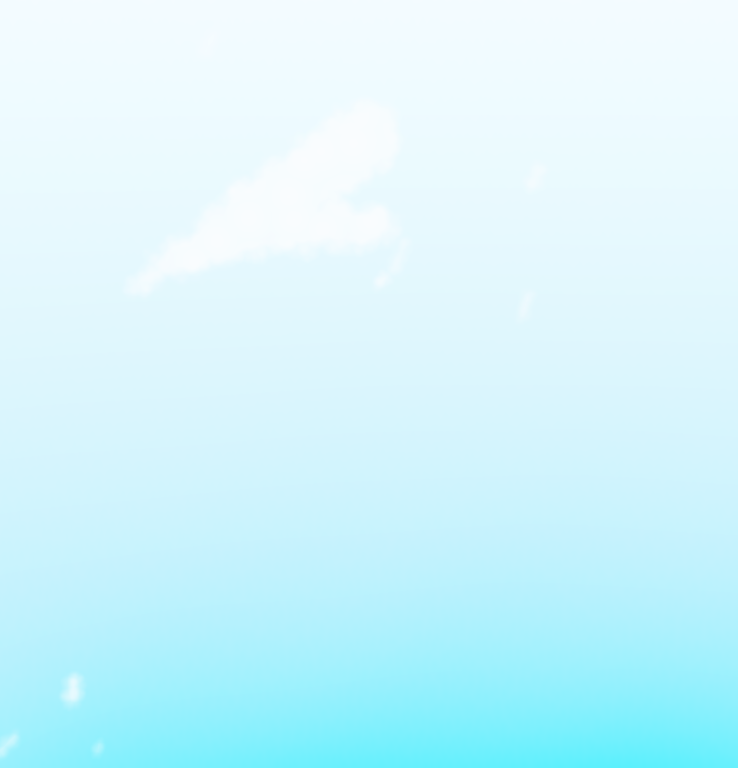
A Shadertoy shader for this texture:

```glsl
// A pale sky deepening to cyan below, with one slanted cloud and a few faint wisps.

const vec3 CLOUD_WHITE = vec3(0.985, 0.990, 0.996);

vec2 hash2(vec2 cell) {
    vec2 q = vec2(dot(cell, vec2(127.1, 311.7)), dot(cell, vec2(269.5, 183.3)));
    return fract(sin(q) * 43758.5);
}

// Distance to the nearest scattered cell point, about 0 to 1
float cellular(vec2 p) {
    vec2 cell = floor(p), local = fract(p);
    float nearest = 2.0;
    for (int j = -1; j <= 1; j++) {
        for (int i = -1; i <= 1; i++) {
            vec2 offset = vec2(i, j);
            vec2 delta = offset + hash2(cell + offset) - local;
            nearest = min(nearest, dot(delta, delta));
        }
    }
    return sqrt(nearest);
}

// Capsule whose radius runs from ra at a to rb at b
float taperedCapsule(vec2 p, vec2 a, vec2 b, float ra, float rb) {
    vec2 ab = b - a;
    float h = clamp(dot(p - a, ab) / dot(ab, ab), 0.0, 1.0);
    return length(p - a - ab * h) - mix(ra, rb, h);
}

float softMin(float a, float b, float k) {
    float h = clamp(0.5 + 0.5 * (b - a) / k, 0.0, 1.0);
    return mix(b, a, h) - k * h * (1.0 - h);
}

// Soft coverage: 1 inside, 0 outside
float coverage(float dist, float blur) {
    return 1.0 - smoothstep(-blur, blur, dist);
}

// Sky colour; the cyan pools at the bottom, right of the centre
vec3 skyColor(vec2 p) {
    float depth = 1.0 - p.y;
    float side = p.x - 0.70;
    float ripple = 0.006 * sin(p.x * 9.0 + p.y * 5.0) + 0.004 * sin(p.x * 17.0 - p.y * 13.0);
    float t = depth + depth * depth * (0.040 - 0.25 * side * side + ripple);
    float red = 0.955 - 0.14 * t - 0.08 * t * t - 0.28 * pow(t, 6.0);
    float green = 0.985 - 0.043 * smoothstep(0.0, 1.0, t);
    return vec3(red, green, 1.0 - 0.009 * smoothstep(0.0, 0.6, t));
}

float mainCloud(vec2 p) {
    float tail = taperedCapsule(p, vec2(0.180, 0.632), vec2(0.335, 0.718), 0.009, 0.046);
    float tower = taperedCapsule(p, vec2(0.350, 0.728), vec2(0.478, 0.822), 0.046, 0.042);
    float shelf = taperedCapsule(p, vec2(0.385, 0.708), vec2(0.488, 0.706), 0.034, 0.024);
    float body = softMin(softMin(tail, tower, 0.015), shelf, 0.012);
    float billow = 0.018 * (cellular(p * 28.0) - 0.45) + 0.008 * (cellular(p * 65.0) - 0.45);
    return coverage(body + billow, 0.014);
}

// Small streak centred at c, reaching out by half its length
float wisp(vec2 p, vec2 c, vec2 reach, float radius, float blur) {
    float fray = 0.006 * (cellular(p * 70.0) - 0.45);
    return coverage(taperedCapsule(p, c - reach, c + reach, radius, radius * 0.8) + fray, blur);
}

void mainImage(out vec4 fragColor, in vec2 fragCoord) {
    vec2 p = fragCoord / iResolution.y;
    vec3 color = skyColor(p);

    // Fine vertical grain, stronger in the deep cyan
    float grain = cellular(p * vec2(110.0, 60.0)) - 0.5;
    color.r += grain * mix(0.012, 0.002, smoothstep(0.0, 0.6, p.y));

    // Cloud body with slightly thinner patches
    float thickness = 0.92 - 0.25 * cellular(p * 22.0 + 4.0);
    color = mix(color, CLOUD_WHITE, mainCloud(p) * thickness);

    // Wisps beside and above the cloud
    float veil = 0.50 * wisp(p, vec2(0.520, 0.667), vec2(0.006, 0.016), 0.006, 0.010);
    veil = max(veil, 0.65 * wisp(p, vec2(0.498, 0.635), vec2(0.003, 0.003), 0.007, 0.008));
    veil = max(veil, 0.55 * wisp(p, vec2(0.698, 0.770), vec2(0.004, 0.009), 0.008, 0.009));
    veil = max(veil, 0.45 * wisp(p, vec2(0.684, 0.602), vec2(0.004, 0.013), 0.006, 0.009));
    veil = max(veil, 0.35 * wisp(p, vec2(0.273, 0.944), vec2(0.005, 0.010), 0.008, 0.010));

    // Bright flecks in the lower left
    veil = max(veil, 0.75 * wisp(p, vec2(0.095, 0.102), vec2(0.001, 0.009), 0.010, 0.010));
    veil = max(veil, 0.55 * wisp(p, vec2(0.010, 0.032), vec2(0.009, 0.009), 0.006, 0.009));
    veil = max(veil, 0.40 * wisp(p, vec2(0.128, 0.026), vec2(0.001, 0.004), 0.004, 0.007));
    color = mix(color, CLOUD_WHITE, veil);

    fragColor = vec4(clamp(color, 0.0, 1.0), 1.0);
}
```
